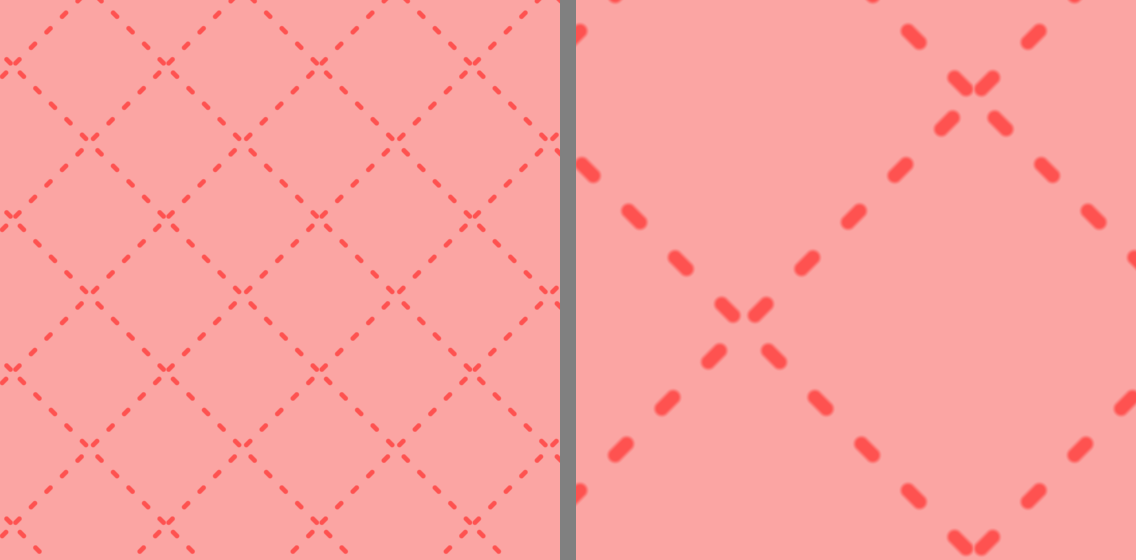
Left: the whole. Right: its middle third, enlarged.
Reproduce this pattern procedurally as a WebGL 2 fragment shader.

```glsl
#version 300 es
precision highp float;

uniform vec2 u_resolution;
out vec4 outColor;

const vec3 BACKGROUND = vec3(0.984, 0.647, 0.639);
const vec3 STITCH = vec3(0.996, 0.322, 0.314);

const float PERIOD = 0.27344;             // spacing of the lattice crossings
const vec2 LATTICE_ORIGIN = vec2(0.0232, 0.5932);
const int DASH_COUNT = 10;                // dashes per diagonal per period
const float DASH_START = 0.0159;          // sideways offset of the first dash
const float DASH_STEP = 0.02773;          // advance of each dash on both axes
const float DASH_HALF_LENGTH = 0.0048;
const float DASH_RADIUS = 0.0042;
const float EDGE_SOFTNESS = 0.0016;

// Offset to the nearest copy of a point on a square lattice
vec2 wrapOffset(vec2 offset, float period) {
    return offset - period * floor(offset / period + 0.5);
}

// Distance to a round-capped segment centred at zero
float capsule(vec2 p, vec2 direction, float halfLength, float radius) {
    float along = clamp(dot(p, direction), -halfLength, halfLength);
    return length(p - along * direction) - radius;
}

// Distance to the repeated row of dashes falling to the right
float dashedDiagonal(vec2 p, float period, float start, float stepSize) {
    vec2 direction = normalize(vec2(1.0, -1.0));
    float nearest = period;
    for (int i = 0; i < DASH_COUNT; i++) {
        float travel = float(i) * stepSize;
        vec2 center = vec2(start + travel, -travel);
        vec2 offset = wrapOffset(p - center, period);
        nearest = min(nearest, capsule(offset, direction, DASH_HALF_LENGTH, DASH_RADIUS));
    }
    return nearest;
}

// Both diagonals, mirrored about the vertical axis
float stitchedLattice(vec2 p, float period, float start, float stepSize) {
    float falling = dashedDiagonal(p, period, start, stepSize);
    float rising = dashedDiagonal(vec2(-p.x, p.y), period, start, stepSize);
    return min(falling, rising);
}

// Soft coverage, never narrower than the sampling grid
float coverage(float dist, float softness, float pixelSize) {
    float halfWidth = max(softness, 0.7 * pixelSize);
    return 1.0 - smoothstep(-halfWidth, halfWidth, dist);
}

void main() {
    vec2 uv = gl_FragCoord.xy / u_resolution;
    float dist = stitchedLattice(uv - LATTICE_ORIGIN, PERIOD, DASH_START, DASH_STEP);
    float stitchMask = coverage(dist, EDGE_SOFTNESS, 1.0 / u_resolution.y);
    outColor = vec4(mix(BACKGROUND, STITCH, stitchMask), 1.0);
}
```
